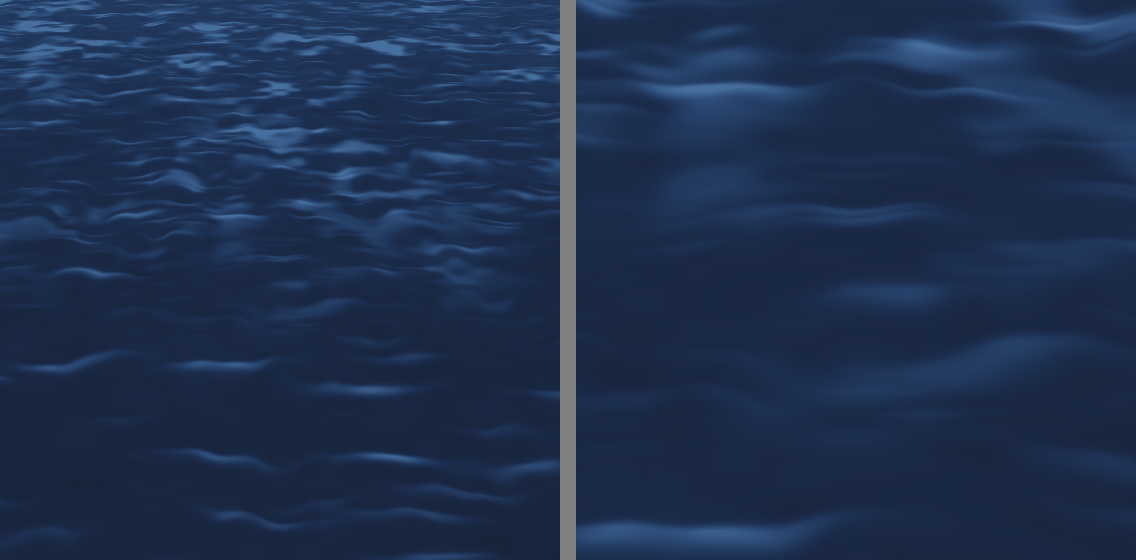
Left, the full canvas; right, a detail of the centre.
This texture is drawn by a Shadertoy shader. Its source:

```glsl
float hash(vec2 cell) {
    vec3 q = fract(cell.xyx * 0.1031);
    q += dot(q, q.yzx + 33.33);
    return fract((q.x + q.y) * q.z);
}

float noise(vec2 p) {
    vec2 cell = floor(p);
    vec2 f = fract(p);
    f = f * f * (3.0 - 2.0 * f);
    float low = mix(hash(cell), hash(cell + vec2(1, 0)), f.x);
    float high = mix(hash(cell + vec2(0, 1)), hash(cell + 1.0), f.x);
    return mix(low, high, f.y);
}

// One tilted streak per cell: crisp above, softer below
float crests(vec2 p) {
    float light = 0.0;
    for (int j = -1; j <= 1; j++) {
        for (int i = -1; i <= 1; i++) {
            vec2 id = floor(p) + vec2(i, j);
            vec2 d = p - id - vec2(hash(id), hash(id + 17.0));
            float size = hash(id + 41.0);
            d.y += d.x * (hash(id + 63.0) - 0.5) * 0.3;
            d /= vec2(mix(0.18, 0.45, size), d.y > 0.0 ? 0.07 : 0.15);
            light += size * size * exp(-dot(d, d));
        }
    }
    return light;
}

void mainImage(out vec4 fragColor, in vec2 fragCoord) {
    vec2 uv = fragCoord / iResolution.xy;
    float y = uv.y;

    // Water plane: rows crowd together toward the top
    vec2 p = vec2(20.0 + (uv.x - 0.5) * 4.0 / (1.0 - 0.7 * y),
                  -11.8 * log(1.0 - 0.85 * y));

    // Bend the rows into waves
    p.y += 0.55 * (noise(p * vec2(1.3, 0.7)) - 0.5)
         + 0.25 * (noise(p * vec2(4.0, 1.5) + 9.0) - 0.5);

    float swell = 0.6 * noise(p * vec2(0.6, 0.45) + 7.0)
                + 0.4 * noise(p * vec2(1.2, 0.9) + 31.0);
    float grain = noise(p * vec2(5.0, 4.0) + 53.0);
    float veil = smoothstep(0.45, 0.85, 0.55 * noise(p * vec2(1.5, 2.0) + 71.0)
                                      + 0.45 * noise(p * vec2(3.5, 4.0) + 13.0));
    float distance01 = smoothstep(0.3, 0.7, y);

    // Gather the light: haze, swell, large crests, distant ripples
    float light = 0.1 * y + 0.25 * pow(y, 4.0);
    light += 0.1 * swell + 0.07 * (grain - 0.5);
    light += 0.85 * crests(p) * (0.5 + 0.8 * grain);
    light += distance01 * (0.55 * crests(p * vec2(1.6, 2.0) + 5.0)
                         + 0.9 * veil * smoothstep(0.2, 0.75, swell));
    light = clamp(light, 0.0, 1.1);

    // Navy to pale blue, with red and green rising later than blue
    vec3 color = vec3(0.095, 0.14, 0.225)
               + vec3(0.155, 0.26, 0.355) * pow(vec3(light), vec3(1.6, 1.28, 1.0));
    fragColor = vec4(color, 1.0);
}
```
